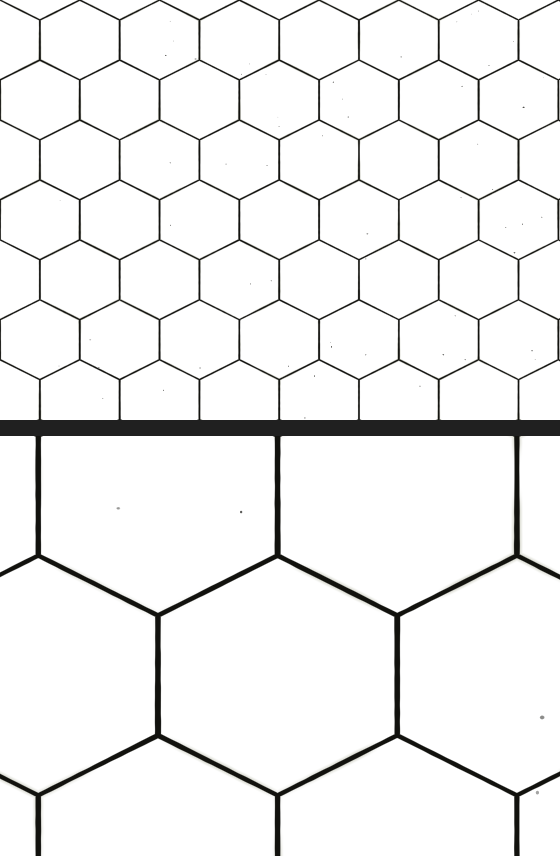
Top, the full canvas; bottom, a detail of the centre.
Reproduce this pattern procedurally as a WebGL 1 fragment shader.

```glsl
precision highp float;

// A sheet of tall hexagons outlined in dark ink on white, seven across and
// seven rows down. Each row is folded onto half a cell and measured against
// three segments; noise varies the ink width, and hashed specks add wear.

uniform vec2 u_resolution;

// Lengths are fractions of the canvas height; y runs down from the top.
const float CELL_WIDTH  = 0.18993;
const float ROW_PITCH   = 0.14271;
const float SIDE_LENGTH = 0.0951;   // upright side of a hexagon
const float FIRST_ROW   = 0.0477;   // top of the first upright sides
const float UPRIGHT_HALF = 0.0022;  // half widths of the ink
const float SLANT_HALF   = 0.0018;
const float WIDTH_WEAR   = 0.0007;
const float FRINGE_REACH = 0.0030;
const float FRINGE_AMOUNT = 0.30;
const float SPECK_CELL   = 0.021;
const float SPECK_CHANCE = 0.012;
const float CLUSTER_CHANCE = 0.16;

const vec3 PAPER  = vec3(1.0);
const vec3 INK    = vec3(0.07, 0.07, 0.055);
const vec3 FRINGE = vec3(0.60, 0.61, 0.50);

float hash(vec2 p) {
  vec3 q = fract(vec3(p.xyx) * 0.1031);
  q += dot(q, q.yzx + 33.33);
  return fract((q.x + q.y) * q.z);
}

float noise(vec2 p) {
  vec2 i = floor(p);
  vec2 f = fract(p);
  f = f * f * (3.0 - 2.0 * f);
  float low  = mix(hash(i), hash(i + vec2(1.0, 0.0)), f.x);
  float high = mix(hash(i + vec2(0.0, 1.0)), hash(i + vec2(1.0)), f.x);
  return mix(low, high, f.y);
}

float segmentDistance(vec2 p, vec2 a, vec2 b) {
  vec2 ab = b - a;
  return length(p - a - ab * clamp(dot(p - a, ab) / dot(ab, ab), 0.0, 1.0));
}

// x: distance to the upright sides, y: distance to the slanted sides
vec2 hexSides(vec2 p) {
  float row = floor((p.y - FIRST_ROW) / ROW_PITCH);
  float shift = (1.0 - mod(row, 2.0)) * 0.5 * CELL_WIDTH;
  float halfCell = 0.5 * CELL_WIDTH;
  vec2 q = vec2(abs(mod(p.x - shift + halfCell, CELL_WIDTH) - halfCell),
                p.y - FIRST_ROW - row * ROW_PITCH);
  vec2 foot = vec2(0.0, SIDE_LENGTH);
  float upright = segmentDistance(q, vec2(0.0), foot);
  float below = segmentDistance(q, foot, vec2(halfCell, ROW_PITCH));
  float above = segmentDistance(q, vec2(0.0), vec2(halfCell, SIDE_LENGTH - ROW_PITCH));
  return vec2(upright, min(below, above));
}

// Sparse dust, gathered in a few loose clusters
float specks(vec2 p, float pixel) {
  vec2 id = floor(p / SPECK_CELL);
  float cluster = smoothstep(0.78, 0.95, noise(id * 0.18 + 4.7));
  float present = step(hash(id + 17.0), SPECK_CHANCE + CLUSTER_CHANCE * cluster);
  vec2 jitter = vec2(hash(id + 31.0), hash(id + 53.0)) * 0.7 + 0.15;
  vec2 offset = p - (id + jitter) * SPECK_CELL;
  offset.x *= mix(0.7, 1.4, hash(id + 71.0));
  float radius = mix(0.0005, 0.0015, hash(id + 89.0));
  float strength = mix(0.25, 0.95, hash(id + 97.0));
  return present * strength * clamp((radius - length(offset)) / pixel + 0.5, 0.0, 1.0);
}

void main() {
  float pixel = 1.0 / u_resolution.y;
  vec2 p = vec2(gl_FragCoord.x, u_resolution.y - gl_FragCoord.y) * pixel;

  // Ink outline with slowly varying width and slightly rough edges
  vec2 sides = hexSides(p);
  float wear = 0.6 * noise(p * 14.0) + 0.4 * noise(p * 150.0) - 0.5;
  float edge = min(sides.x - UPRIGHT_HALF, sides.y - SLANT_HALF) - wear * WIDTH_WEAR;
  float ink = 1.0 - smoothstep(-0.75 * pixel, 0.75 * pixel, edge);

  // Patchy olive fringe beside the ink
  float patches = smoothstep(0.45, 0.8, noise(p * 22.0 + 9.0));
  float fringe = FRINGE_AMOUNT * patches * (1.0 - smoothstep(0.0, FRINGE_REACH, edge));

  vec3 color = mix(PAPER, FRINGE, fringe);
  color = mix(color, INK, max(ink, specks(p, pixel)));
  gl_FragColor = vec4(color, 1.0);
}
```
